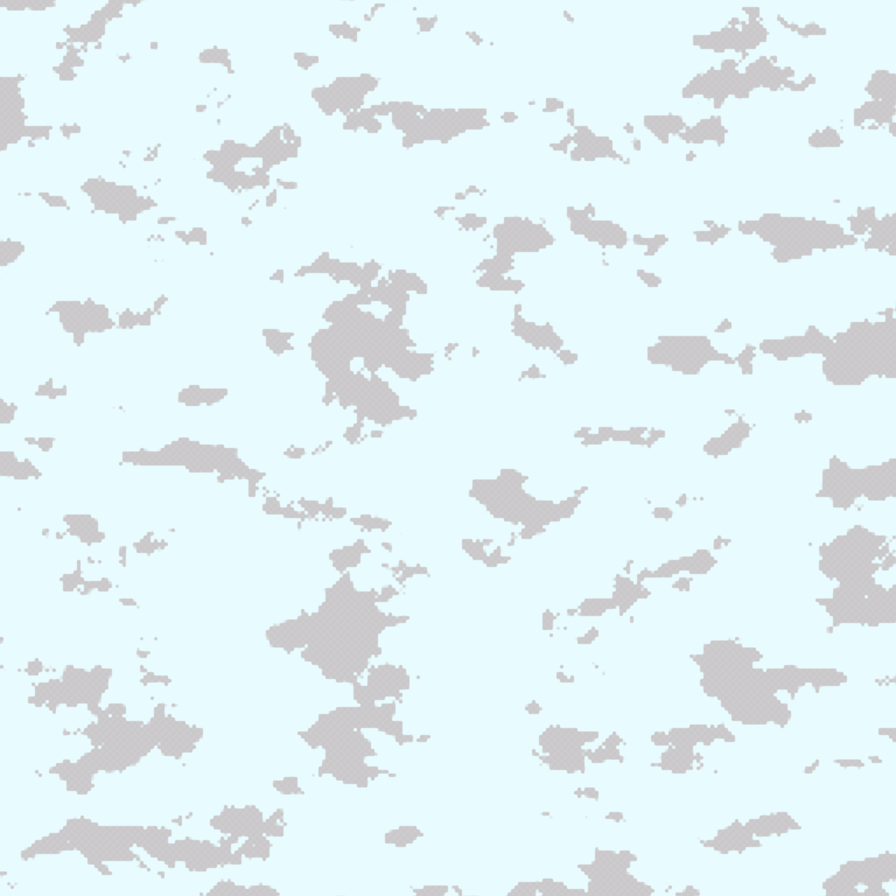
Write a Shadertoy shader that draws this texture.

```glsl
// Scattered grey flakes, stretched sideways with stepped edges, on pale icy blue.

const float GRID = 256.0; // steps across the canvas

float hash(vec2 p) {
    vec3 q = fract(vec3(p.xyx) * 0.1031);
    q += dot(q, q.yzx + 33.33);
    return fract((q.x + q.y) * q.z);
}

vec2 gradient(vec2 cell) {
    float angle = 6.2832 * hash(cell + 17.0);
    return vec2(cos(angle), sin(angle));
}

float gradientNoise(vec2 p) {
    vec2 i = floor(p), f = fract(p);
    vec2 w = f * f * f * (f * (f * 6.0 - 15.0) + 10.0);
    vec2 e = vec2(0.0, 1.0);
    float a = dot(gradient(i), f);
    float b = dot(gradient(i + e.yx), f - e.yx);
    float c = dot(gradient(i + e.xy), f - e.xy);
    float d = dot(gradient(i + e.yy), f - e.yy);
    return mix(mix(a, b, w.x), mix(c, d, w.x), w.y);
}

// Layered noise: wide flakes first, rounder specks in the finer layers
float flakeHeight(vec2 uv) {
    vec2 warp = vec2(gradientNoise(uv * 6.0 + 40.0), gradientNoise(uv * 6.0 + 70.0));
    uv += 0.02 * warp;
    vec2 scale = vec2(7.0, 16.0);
    float height = 0.0, weight = 1.0;
    for (int layer = 0; layer < 4; layer++) {
        height += weight * gradientNoise(uv * scale + 23.7 * float(layer + 1));
        scale *= vec2(2.3, 1.8);
        weight *= 0.58;
    }
    return height;
}

// Coverage of one grid step; alternate steps give the rim its fine teeth
float flakeMask(vec2 cell) {
    float checker = mod(cell.x + cell.y, 2.0) - 0.5;
    float height = flakeHeight((cell + 0.5) / GRID) + 0.03 * checker;
    return smoothstep(0.235, 0.265, height);
}

void mainImage(out vec4 fragColor, in vec2 fragCoord) {
    vec2 uv = fragCoord / iResolution.y;

    // Blend the four nearest steps for softened stair edges
    vec2 p = uv * GRID - 0.5;
    vec2 cell = floor(p);
    vec2 blend = smoothstep(0.0, 1.0, fract(p));
    float lower = mix(flakeMask(cell), flakeMask(cell + vec2(1.0, 0.0)), blend.x);
    float upper = mix(flakeMask(cell + vec2(0.0, 1.0)), flakeMask(cell + 1.0), blend.x);
    float mask = smoothstep(0.1, 0.9, mix(lower, upper, blend.y));

    // Faint woven grain inside the flakes
    vec2 weave = sin(3.14159 * (p + 0.5));
    vec3 ice = vec3(0.91, 0.985, 0.995);
    vec3 grey = vec3(0.797, 0.79, 0.797) + 0.01 * weave.x * weave.y;
    fragColor = vec4(mix(ice, grey, mask), 1.0);
}
```
